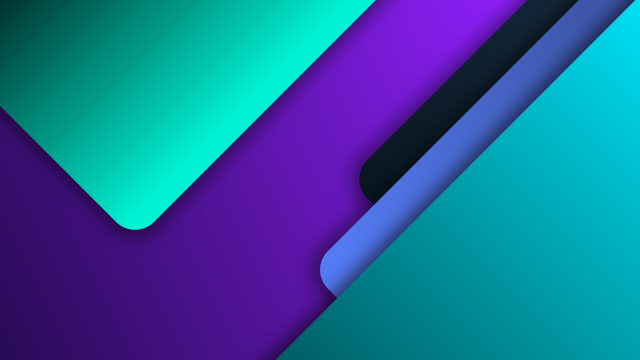
This background is drawn by a Shadertoy shader. Its source:

```glsl
#define CORNER_RADIUS 0.074
#define SHADOW_WIDTH 0.055
#define SHADOW_SOFT 0.36
#define SHADOW_DEEP 0.46
#define GREEN_CORNER vec2(0.706, 0.044)
#define DARK_CORNER vec2(1.470, 0.465)
#define BLUE_CORNER vec2(1.109, 0.608)
#define TEAL_CORNER vec2(-1.0, 0.765)

// Signed distance to a quarter plane with a rounded corner;
// inset holds the depth inside each of its two edges.
float roundedQuarter(vec2 inset) {
    vec2 q = CORNER_RADIUS - inset;
    return min(max(q.x, q.y), 0.0) + length(max(q, 0.0)) - CORNER_RADIUS;
}

// Lay a panel with a soft drop shadow over the colour below.
vec3 addPanel(vec3 below, vec3 panel, float dist, float shadow) {
    float reach = max(dist, 0.0) / SHADOW_WIDTH;
    below *= 1.0 - shadow * exp(-1.6 * reach * (0.5 + reach));
    float halfPixel = 0.7 / iResolution.y;
    return mix(panel, below, smoothstep(-halfPixel, halfPixel, dist));
}

vec3 ramp(vec3 low, vec3 high, float start, float end, float x) {
    return mix(low, high, clamp((x - start) / (end - start), 0.0, 1.0));
}

void mainImage(out vec4 fragColor, in vec2 fragCoord) {
    vec2 p = fragCoord / iResolution.y;

    // Diagonal axes: x runs up and right, y runs down and right
    vec2 diagonal = vec2(p.x + p.y, p.x - p.y);
    float along = diagonal.x;
    float across = diagonal.y;

    // Purple ground
    vec3 color = ramp(vec3(0.155, 0.04, 0.33), vec3(0.55, 0.12, 0.97),
                      0.0, 1.7, dot(p, vec2(0.9, 0.45)));

    // Green panel, upper left
    vec3 green = ramp(vec3(0.0, 0.20, 0.18), vec3(0.0, 0.95, 0.83),
                      -1.0, -0.02, across);
    vec2 greenInset = (diagonal - GREEN_CORNER) * vec2(1.0, -1.0) * sqrt(0.5);
    color = addPanel(color, green, roundedQuarter(greenInset), SHADOW_SOFT);

    // Dark bar
    vec3 dark = ramp(vec3(0.035, 0.085, 0.125), vec3(0.07, 0.145, 0.215),
                     1.4, 2.5, along);
    vec2 darkInset = (diagonal - DARK_CORNER) * sqrt(0.5);
    color = addPanel(color, dark, roundedQuarter(darkInset), SHADOW_SOFT);

    // Blue bar
    vec3 blue = ramp(vec3(0.33, 0.485, 0.96), vec3(0.24, 0.34, 0.67),
                     1.2, 2.6, along);
    vec2 blueInset = (diagonal - BLUE_CORNER) * sqrt(0.5);
    color = addPanel(color, blue, roundedQuarter(blueInset), SHADOW_SOFT);

    // Teal panel, lower right
    vec3 teal = ramp(vec3(0.0, 0.37, 0.39), vec3(0.0, 0.87, 0.95),
                     0.78, 2.76, along);
    vec2 tealInset = (diagonal - TEAL_CORNER) * sqrt(0.5);
    color = addPanel(color, teal, roundedQuarter(tealInset), SHADOW_DEEP);

    fragColor = vec4(color, 1.0);
}
```
